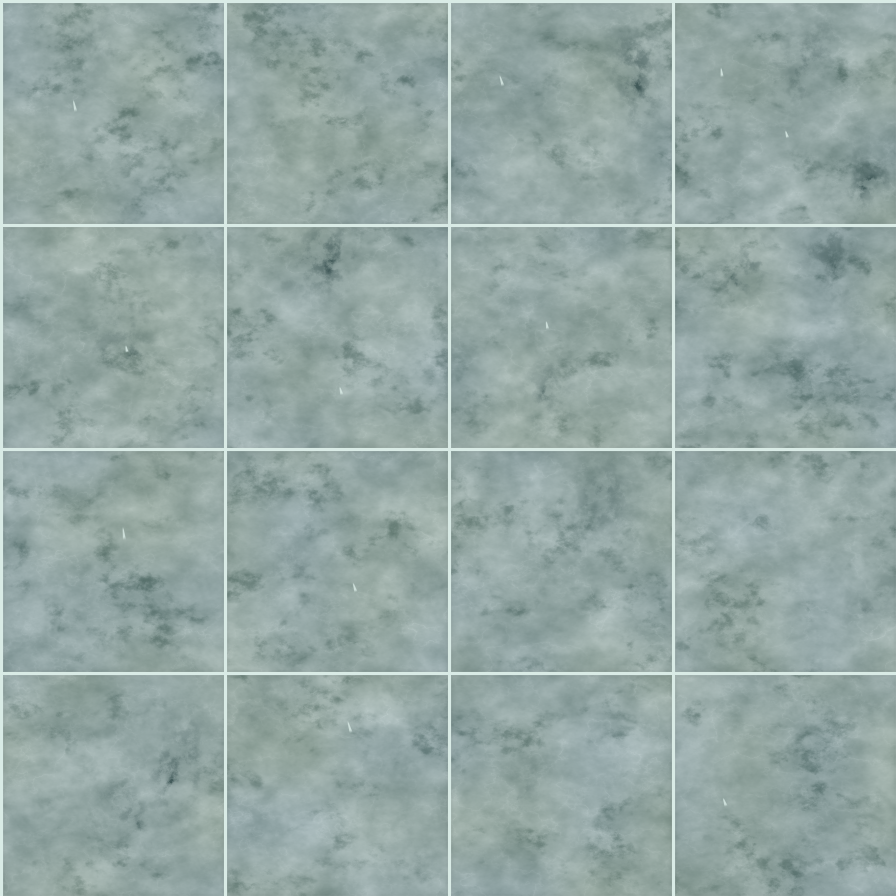
Give the GLSL for this texture, as a Shadertoy shader.

```glsl
// Four by four grid of mottled grey-green stone tiles with thin pale grout.

const float TILES = 4.0;                         // repeats across and down
const vec2 GRID_SHIFT = vec2(0.0017, -0.0017);   // grid offset, canvas units
const float GROUT_HALF = 0.0018;                 // half line width, canvas units
const vec3 GROUT = vec3(0.85, 0.92, 0.90);
const vec3 STONE = vec3(0.594, 0.667, 0.655);
const vec3 STAIN = vec3(0.20, 0.30, 0.30);
const vec3 FLECK = vec3(0.84, 0.91, 0.89);
const vec3 OLIVE = vec3(0.006, 0.003, -0.016);   // slow hue drift
const float CLOUD_CONTRAST = 0.21;
const float MOTTLE_CONTRAST = 0.16;
const float WISP_STRENGTH = 0.045;
const int STAINS = 3;                            // candidates per tile
const int FLECKS = 2;                            // candidates per tile

float hash(vec2 p) {
    vec3 q = fract(p.xyx * 0.1031);
    q += dot(q, q.yzx + 33.33);
    return fract((q.x + q.y) * q.z);
}

vec2 hash2(vec2 p) {
    return vec2(hash(p), hash(p + 71.7));
}

float noise(vec2 p) {
    vec2 i = floor(p), f = fract(p);
    f = f * f * (3.0 - 2.0 * f);
    return mix(mix(hash(i), hash(i + vec2(1, 0)), f.x),
               mix(hash(i + vec2(0, 1)), hash(i + vec2(1, 1)), f.x), f.y);
}

// Layered noise, 0 to 1
float fbm(vec2 p) {
    float sum = 0.0, amp = 0.5, total = 0.0;
    for (int i = 0; i < 5; i++) {
        sum += amp * noise(p);
        total += amp;
        amp *= 0.56;
        p = mat2(1.6, 1.2, -1.2, 1.6) * p + 17.3;
    }
    return sum / total;
}

mat2 rotation(float a) {
    return mat2(cos(a), -sin(a), sin(a), cos(a));
}

// Speckled dark smudges, each with a small dense core
float stains(vec2 p, vec2 s, vec2 id) {
    float sum = 0.0;
    float speckle = smoothstep(0.38, 0.75, fbm(s * 22.0));
    vec2 wobble = 0.09 * (vec2(noise(s * 9.0), noise(s * 9.0 + 40.0)) - 0.5);
    for (int i = 0; i < STAINS; i++) {
        vec2 seed = id * 7.0 + float(i) * 13.0 + 5.0;
        float strength = pow(hash(seed + 3.0), 2.5);
        vec2 d = p - mix(vec2(0.08), vec2(0.92), hash2(seed)) + wobble;
        d = rotation(mix(0.3, 2.4, hash(seed + 9.0))) * d;
        vec2 h = d * vec2(6.0, 10.0);
        vec2 c = (d + vec2(0.04, 0.0)) * vec2(32.0, 46.0);
        sum += strength * (exp(-dot(h, h)) * (0.12 + 0.5 * speckle)
             + 0.7 * exp(-dot(c, c)) * (0.4 + speckle));
    }
    return min(sum, 0.85);
}

// Short tapered bright chips, tips leaning to the left
float flecks(vec2 p, vec2 id, float aa) {
    float sum = 0.0;
    for (int i = 0; i < FLECKS; i++) {
        vec2 seed = id * 11.0 + float(i) * 23.0 + 31.0;
        vec2 d = p - mix(vec2(0.1), vec2(0.9), hash2(seed));
        d = rotation(0.1 + 0.25 * hash(seed + 2.0)) * d;
        float halfLength = mix(0.018, 0.034, hash(seed + 4.0));
        float taper = 0.007 * (0.6 - 0.4 * d.y / halfLength);
        float chip = 1.0 - smoothstep(-aa, aa, abs(d.x) - taper);
        chip *= 1.0 - smoothstep(0.4, 1.0, abs(d.y) / halfLength);
        sum += chip * step(0.55, hash(seed + 6.0));
    }
    return min(sum, 1.0);
}

vec3 stone(vec2 p, vec2 id, float aa) {
    vec2 s = p + floor(hash2(id + 2.0) * 60.0);
    // Clouds, stretched sideways and barely warped
    vec2 warp = vec2(noise(s * 6.0 + 8.0), noise(s * 6.0 + 29.0)) - 0.5;
    vec2 q = s * vec2(4.2, 6.2) + 0.4 * warp;
    float tone = CLOUD_CONTRAST * (fbm(q) - 0.5);
    tone += MOTTLE_CONTRAST * (fbm(s * vec2(11.0, 15.0) + 7.0) - 0.5);
    // Short pale wisps, broken up
    float ridge = 1.0 - abs(2.0 * fbm(s * vec2(9.0, 12.0) + 51.0) - 1.0);
    tone += WISP_STRENGTH * (pow(ridge, 14.0) * noise(s * 11.0) - 0.2);
    // Darker speckled mineral patches
    float patches = smoothstep(0.5, 0.75, fbm(q * 1.2 + 90.0));
    tone -= 0.16 * patches * smoothstep(0.35, 0.8, fbm(s * vec2(20.0, 26.0)));
    vec3 col = STONE + tone * vec3(1.0, 0.90, 0.94);
    col += OLIVE * (2.0 * noise(s * 3.0 + 13.0) - 1.0);
    col = mix(col, STAIN, stains(p, s, id));
    return mix(col, FLECK, 0.85 * flecks(p, id, aa));
}

void mainImage(out vec4 fragColor, in vec2 fragCoord) {
    vec2 grid = (fragCoord / iResolution.xy - GRID_SHIFT) * TILES;
    vec2 id = mod(floor(grid), TILES);
    vec2 p = fract(grid);
    float pixel = 1.0 / min(iResolution.x, iResolution.y);
    vec3 col = stone(p, id, 0.7 * pixel * TILES);

    // Grout with a faint shaded tile edge
    vec2 edge = min(p, 1.0 - p) / TILES;
    float d = min(edge.x, edge.y) - GROUT_HALF;
    col *= 1.0 - 0.07 * exp(-max(d, 0.0) / 0.002);
    col = mix(GROUT, col, smoothstep(-0.6 * pixel, 0.6 * pixel, d));
    fragColor = vec4(col, 1.0);
}
```
